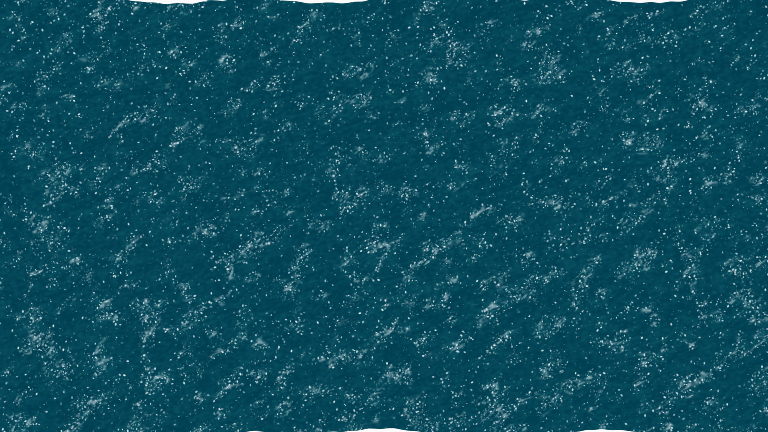
Reproduce this texture procedurally as a Shadertoy shader.

```glsl
#define DEEP vec3(0.0, 0.25, 0.32)
#define CREST vec3(0.04, 0.325, 0.385)
#define FOAM vec3(0.88, 0.92, 0.94)
#define PAPER vec3(0.98)
#define WIND_ANGLE 0.6
#define CLUSTER_SCALE 17.0
#define GLINT_SCALE 150.0
#define GLINT_DENSITY 0.68
#define GLINT_RADIUS 0.0016
#define FOAM_AMOUNT 0.55
#define TEAR_DEPTH 0.022

// Integer hash of a lattice cell to two values in 0..1
vec2 hash2(vec2 cell) {
    uvec2 v = uvec2(ivec2(cell) + 32768) * 1664525u + 1013904223u;
    v.x += v.y * 1664525u;
    v.y += v.x * 1664525u;
    v ^= v >> 16u;
    v.x += v.y * 1664525u;
    v.y += v.x * 1664525u;
    v ^= v >> 16u;
    return vec2(v & 65535u) / 65535.0;
}

mat2 rotation(float angle) {
    float c = cos(angle), s = sin(angle);
    return mat2(c, -s, s, c);
}

float gradientDot(vec2 cell, vec2 offset) {
    float angle = 6.2832 * hash2(cell).x;
    return dot(vec2(cos(angle), sin(angle)), offset);
}

float gradientNoise(vec2 p) {
    vec2 i = floor(p), f = p - i;
    vec2 u = f * f * f * (f * (f * 6.0 - 15.0) + 10.0);
    vec2 e = vec2(1, 0);
    float low = mix(gradientDot(i, f), gradientDot(i + e, f - e), u.x);
    float high = mix(gradientDot(i + e.yx, f - e.yx), gradientDot(i + 1.0, f - 1.0), u.x);
    return 1.4 * mix(low, high, u.y);
}

// Patches of broken water, stretched along the wind
float clusterMask(vec2 p) {
    vec2 q = rotation(WIND_ANGLE) * p * CLUSTER_SCALE;
    float n = 0.75 * gradientNoise(q * vec2(0.75, 1.2))
            + 0.5 * gradientNoise(q * vec2(1.7, 2.4) + 31.0);
    return smoothstep(-0.12, 0.62, n + 0.1 * (0.5 - p.y));
}

// Small sparkles, one chance per cell, crowded inside the patches
float glints(vec2 p, float scale, float density, float radius) {
    float blur = 0.65 / iResolution.y;
    vec2 home = floor(p * scale);
    float light = 0.0;
    for (int y = -1; y <= 1; y++)
    for (int x = -1; x <= 1; x++) {
        vec2 cell = home + vec2(x, y);
        vec2 kind = hash2(cell + 517.0);
        if (kind.x > density * 1.1) continue;
        if (kind.x > density * (0.1 + clusterMask((cell + 0.5) / scale))) continue;
        vec2 look = hash2(cell + 1291.0);
        vec2 d = p - (cell + hash2(cell)) / scale;
        d = rotation(WIND_ANGLE + 3.0 * (look.x - 0.5)) * d;
        float r = radius * mix(0.6, 1.5, look.y * look.y);
        float shape = 1.0 - smoothstep(r - blur, r + blur, length(d / vec2(1.3, 0.9)));
        light = max(light, shape * mix(0.2, 1.0, kind.y));
    }
    return light;
}

// Brushed wisps whose direction drifts from patch to patch
float foamWisps(vec2 p, float mask) {
    float drift = gradientNoise(p * 9.0 + 12.0);
    vec2 q = rotation(WIND_ANGLE) * p + 0.02 * drift * vec2(1.0, -1.0);
    float n = 0.6 * gradientNoise(q * vec2(30.0, 62.0))
            + 0.6 * gradientNoise(q * vec2(75.0, 150.0) + 40.0);
    return smoothstep(-0.05, 0.8, n) * smoothstep(0.15, 0.85, mask);
}

// Dark water with fine ripples
vec3 water(vec2 p) {
    vec2 q = rotation(0.5 * WIND_ANGLE) * p;
    float n = 0.25 * gradientNoise(q * vec2(9.0, 18.0))
            + 0.40 * gradientNoise(q * vec2(28.0, 55.0) + 9.0)
            + 0.55 * gradientNoise(q * vec2(80.0, 130.0) + 23.0);
    return mix(DEEP, CREST, clamp(0.3 + 0.9 * n, 0.0, 1.0));
}

// Ragged paper showing in places along the upper and lower rim
float tornRim(vec2 p) {
    float pixel = 1.0 / iResolution.y;
    float side = step(0.5, p.y) * 37.0;
    float rim = min(p.y, 1.0 - p.y);
    float tear = gradientNoise(vec2(p.x * 4.0 + side, side + 0.4)) - 0.27
               + 0.15 * gradientNoise(vec2(p.x * 30.0, side + 5.3));
    return 1.0 - smoothstep(-0.5 * pixel, 0.5 * pixel, rim - TEAR_DEPTH * tear);
}

void mainImage(out vec4 fragColor, in vec2 fragCoord) {
    vec2 p = fragCoord / iResolution.y;
    vec3 color = water(p);
    color = mix(color, FOAM, FOAM_AMOUNT * foamWisps(p, clusterMask(p)));
    float faint = 0.4 * glints(p, GLINT_SCALE * 1.37, GLINT_DENSITY * 0.8, GLINT_RADIUS * 0.6);
    float bright = glints(p, GLINT_SCALE, GLINT_DENSITY, GLINT_RADIUS);
    color = mix(color, FOAM, max(faint, bright));
    color = mix(color, PAPER, tornRim(p));
    fragColor = vec4(color, 1.0);
}
```
